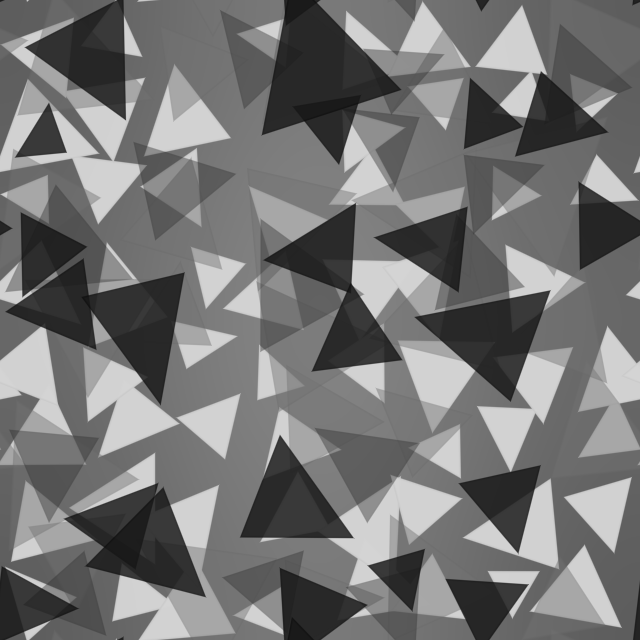
A Shadertoy shader for this background:

```glsl
const float TAU = 6.2831853;

vec3 hash33(vec3 p) {
    p = fract(p * vec3(0.1031, 0.1030, 0.0973));
    p += dot(p, p.yxz + 33.33);
    return fract((p.xxy + p.yxx) * p.zyx);
}

// Signed distance to the line a-b, positive on its right side
float edgeDistance(vec2 p, vec2 a, vec2 b) {
    vec2 e = normalize(b - a);
    return dot(p - a, vec2(e.y, -e.x));
}

vec2 corner(float index, float turn, vec2 wobble) {
    float angle = turn + TAU * index / 3.0 + 0.4 * (wobble.x - 0.5);
    return mix(0.85, 1.15, wobble.y) * vec2(cos(angle), sin(angle));
}

float triangleDistance(vec2 p, float turn, vec3 r, vec3 s) {
    vec2 a = corner(0.0, turn, r.xy);
    vec2 b = corner(1.0, turn, vec2(r.z, s.x));
    vec2 c = corner(2.0, turn, s.yz);
    return max(edgeDistance(p, a, b), max(edgeDistance(p, b, c), edgeDistance(p, c, a)));
}

// Blends one wrapped grid of jittered triangles over the shade
void scatter(inout float shade, vec2 uv, float cells, float seed, float density,
             vec2 sizes, float tone, float opacity) {
    vec2 p = uv * cells;
    float blur = 0.8 / iResolution.y;
    for (int j = -1; j <= 1; j++)
    for (int i = -1; i <= 1; i++) {
        vec2 cell = floor(p) + vec2(i, j);
        vec3 id = vec3(mod(cell, cells), seed);
        vec3 place = hash33(id + 11.0);
        vec3 look = hash33(id + 47.0);
        if (place.z > density) continue;

        // Mostly upright or sideways, with a slight tilt
        float turn = TAU * 0.25 * floor(look.x * 4.0) + 0.6 * (look.y - 0.5);
        float size = mix(sizes.x, sizes.y, look.z);
        vec2 local = (p - cell - 0.5 - 0.5 * (place.xy - 0.5)) / size;
        float d = triangleDistance(local, turn, hash33(id + 83.0), hash33(id + 131.0));
        d *= size / cells;

        float rim = 0.04 * smoothstep(-0.004, 0.0, d);
        float cover = 1.0 - smoothstep(-blur, blur, d);
        shade = mix(shade, tone - rim, opacity * cover);
    }
}

void mainImage(out vec4 fragColor, in vec2 fragCoord) {
    vec2 uv = fragCoord / iResolution.xy;

    // Soft backdrop, brighter in the middle
    float shade = 0.44 - 0.055 * cos(TAU * uv.x) - 0.02 * cos(TAU * uv.y);

    // Pale shards
    scatter(shade, uv, 8.0, 1.0, 0.92, vec2(0.38, 0.74), 0.83, 0.98);

    // Grey glass, neutral then smoky
    scatter(shade, uv, 5.0, 2.0, 0.95, vec2(0.40, 0.68), 0.45, 0.45);
    scatter(shade, uv, 6.0, 3.0, 0.35, vec2(0.40, 0.65), 0.20, 0.42);

    // Dark glass, small then large
    scatter(shade, uv, 7.0, 4.0, 0.22, vec2(0.35, 0.62), 0.09, 0.82);
    scatter(shade, uv, 3.0, 5.0, 1.0, vec2(0.24, 0.46), 0.09, 0.82);

    fragColor = vec4(vec3(shade), 1.0);
}
```
